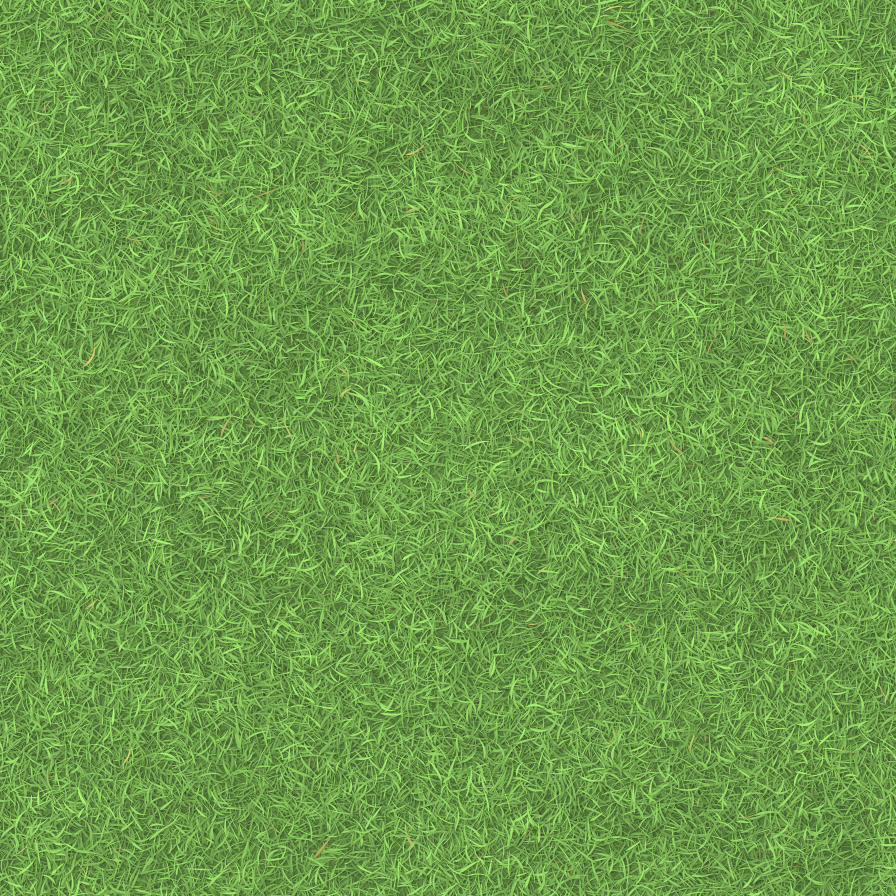
Give the GLSL for this texture, as a WebGL 2 fragment shader.

```glsl
#version 300 es
precision highp float;
// Dense lawn seen from above: layered, curved, tapering grass blades.

#define LAYERS 24
#define CELL 0.018
#define HALF_WIDTH vec2(0.0006, 0.0017)
#define DENSITY 0.86
#define GROUND_VALUE 0.51
#define TOP_VALUE 0.83
#define VALUE_SPREAD 0.27
#define SHADOW 0.12
#define DRY_SHARE 0.004
#define GRASS_TINT vec3(0.700, 1.0, 0.472)
#define DRY_TINT vec3(0.98, 0.92, 0.52)

uniform vec2 u_resolution;
out vec4 fragColor;

// Three random values in 0..1 for an integer lattice point
vec3 hash3(ivec3 k) {
    uvec3 v = uvec3(k + 4096) * 1664525u + 1013904223u;
    v.x += v.y * v.z;
    v.y += v.z * v.x;
    v.z += v.x * v.y;
    v ^= v >> 16u;
    v.x += v.y * v.z;
    v.y += v.z * v.x;
    v.z += v.x * v.y;
    return vec3(v >> 8u) / 16777216.0;
}

float cornerSlope(ivec2 corner, vec2 offset) {
    float a = 6.28319 * hash3(ivec3(corner, 777)).x;
    return dot(vec2(cos(a), sin(a)), offset);
}

float gradientNoise(vec2 p) {
    ivec2 i = ivec2(floor(p));
    vec2 f = fract(p);
    vec2 u = f * f * f * (f * (f * 6.0 - 15.0) + 10.0);
    float low = mix(cornerSlope(i, f),
                    cornerSlope(i + ivec2(1, 0), f - vec2(1, 0)), u.x);
    float high = mix(cornerSlope(i + ivec2(0, 1), f - vec2(0, 1)),
                     cornerSlope(i + ivec2(1, 1), f - vec2(1, 1)), u.x);
    return mix(low, high, u.y);
}

// Paints the blade rooted in one cell over the colour beneath it
void paintBlade(inout vec3 color, vec2 p, ivec2 cell, vec2 shift,
                int layer, float pixel) {
    vec3 place = hash3(ivec3(cell, layer));
    vec2 center = (vec2(cell) + place.xy) * CELL - shift;
    vec2 d = p - center;
    if (dot(d, d) > CELL * CELL) return;

    vec3 form = hash3(ivec3(cell, layer + 100));
    vec3 look = hash3(ivec3(cell, layer + 200));
    float clump = gradientNoise(center * 11.0);
    if (look.y > DENSITY + 0.3 * clump) return;

    // Neighbouring blades lean a similar way
    float angle = 1.4 + 2.6 * clump + 2.8 * (place.z - 0.5);
    vec2 along = vec2(cos(angle), sin(angle));
    float x = dot(d, along);
    float y = dot(d, vec2(-along.y, along.x));
    float halfLength = CELL * mix(0.38, 0.95, form.x);
    float bend = 0.7 * (form.y - 0.5);
    y -= bend * (x * x / halfLength - halfLength / 3.0);

    // Narrow root, widest below the middle, pointed tip
    float s = 0.5 + 0.5 * x / halfLength;
    if (s < 0.0 || s > 1.0) return;
    float profile = smoothstep(-0.08, 0.25, s) * (1.0 - s * s);
    float width = mix(HALF_WIDTH.x, HALF_WIDTH.y, form.z * form.z) * profile;
    float cover = clamp((width + 0.5 * pixel - abs(y)) / pixel,
                        0.0, min(1.0, 2.0 * width / pixel));
    float shade = profile * (1.0 - smoothstep(0.0, 0.0035, abs(y + 0.0008)));
    color *= 1.0 - SHADOW * shade;

    float depth = float(layer + 1) / float(LAYERS);
    float value = mix(GROUND_VALUE, TOP_VALUE, depth)
                + VALUE_SPREAD * (look.x - 0.5) + 0.08 * (s - 0.5);
    vec3 tint = look.z < DRY_SHARE ? DRY_TINT : GRASS_TINT;
    color = mix(color, tint * value, cover);
}

void main() {
    vec2 p = gl_FragCoord.xy / u_resolution.y;
    float pixel = 1.0 / u_resolution.y;

    // Dark, finely mottled ground
    float mottle = gradientNoise(p * 170.0);
    vec3 color = GRASS_TINT * (GROUND_VALUE + 0.07 * mottle);

    // Blades from the deepest layer to the topmost
    for (int layer = 0; layer < LAYERS; layer++) {
        vec2 shift = CELL * hash3(ivec3(layer, 31, 59)).xy;
        ivec2 home = ivec2(floor((p + shift) / CELL));
        for (int j = -1; j <= 1; j++)
            for (int i = -1; i <= 1; i++)
                paintBlade(color, p, home + ivec2(i, j), shift, layer, pixel);
    }

    // Broad, faint variation across the lawn
    float patches = gradientNoise(p * 5.0) + 0.7 * gradientNoise(p * 16.0 + 40.0);
    color *= 1.0 + 0.07 * patches;
    fragColor = vec4(color, 1.0);
}
```
